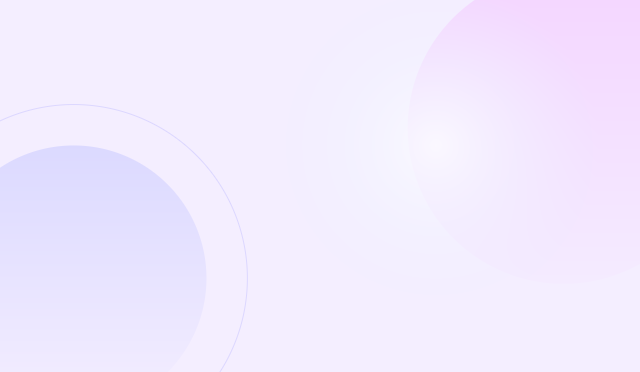
Write a Shadertoy shader that draws this background.

```glsl
// Pale lilac backdrop with a blue disc and thin ring, a pink disc and a soft white glow.

// Lengths are in canvas heights, origin at the lower left
const vec2  BLUE_CENTER  = vec2(0.198, 0.252);
const float BLUE_RADIUS  = 0.357;
const float RING_RADIUS  = 0.467;
const float RING_WIDTH   = 0.0024;
const vec2  PINK_CENTER  = vec2(1.515, 0.656);
const float PINK_RADIUS  = 0.419;
const vec2  GLOW_CENTER  = vec2(1.172, 0.610);
const float GLOW_RADIUS  = 0.436;
const float GLOW_OPACITY = 0.87;

const vec3 LILAC     = vec3(0.957, 0.933, 1.0);
const vec3 BLUE_TOP  = vec3(0.860, 0.852, 1.0);
const vec3 RING_TINT = vec3(0.850, 0.832, 1.0);
const vec3 PINK_TOP  = vec3(0.957, 0.835, 1.0);
const vec3 PINK_BASE = vec3(0.955, 0.922, 1.0);
const vec3 GLOW_CORE = vec3(0.985, 0.985, 1.0);
const vec3 GLOW_RIM  = vec3(0.920, 0.940, 1.0);

float circleDistance(vec2 p, vec2 center, float radius) {
    return length(p - center) - radius;
}

// Antialiased coverage of a signed distance
float coverage(float dist, float pixel) {
    return clamp(0.5 - dist / pixel, 0.0, 1.0);
}

// 0 at the bottom of a circle, 1 at its top
float heightInCircle(vec2 p, vec2 center, float radius) {
    return clamp(0.5 + 0.5 * (p.y - center.y) / radius, 0.0, 1.0);
}

void mainImage(out vec4 fragColor, in vec2 fragCoord) {
    float pixel = 1.0 / iResolution.y;
    vec2 p = fragCoord * pixel;
    vec3 color = LILAC;

    // Blue disc fading downward into the backdrop
    vec3 blue = mix(LILAC, BLUE_TOP, heightInCircle(p, BLUE_CENTER, BLUE_RADIUS));
    color = mix(color, blue, coverage(circleDistance(p, BLUE_CENTER, BLUE_RADIUS), pixel));

    // Thin ring around the blue disc, dimmed when narrower than a pixel
    float lineWidth = max(RING_WIDTH, pixel);
    float ring = abs(circleDistance(p, BLUE_CENTER, RING_RADIUS)) - 0.5 * lineWidth;
    color = mix(color, RING_TINT, coverage(ring, pixel) * RING_WIDTH / lineWidth);

    // Pink disc, palest at the bottom
    vec3 pink = mix(PINK_BASE, PINK_TOP, heightInCircle(p, PINK_CENTER, PINK_RADIUS));
    color = mix(color, pink, coverage(circleDistance(p, PINK_CENTER, PINK_RADIUS), pixel));

    // White glow with a cool rim, laid over the pink disc
    float t = min(length(p - GLOW_CENTER) / GLOW_RADIUS, 1.0);
    color = mix(color, mix(GLOW_CORE, GLOW_RIM, t), GLOW_OPACITY * (1.0 - t));

    fragColor = vec4(color, 1.0);
}
```
